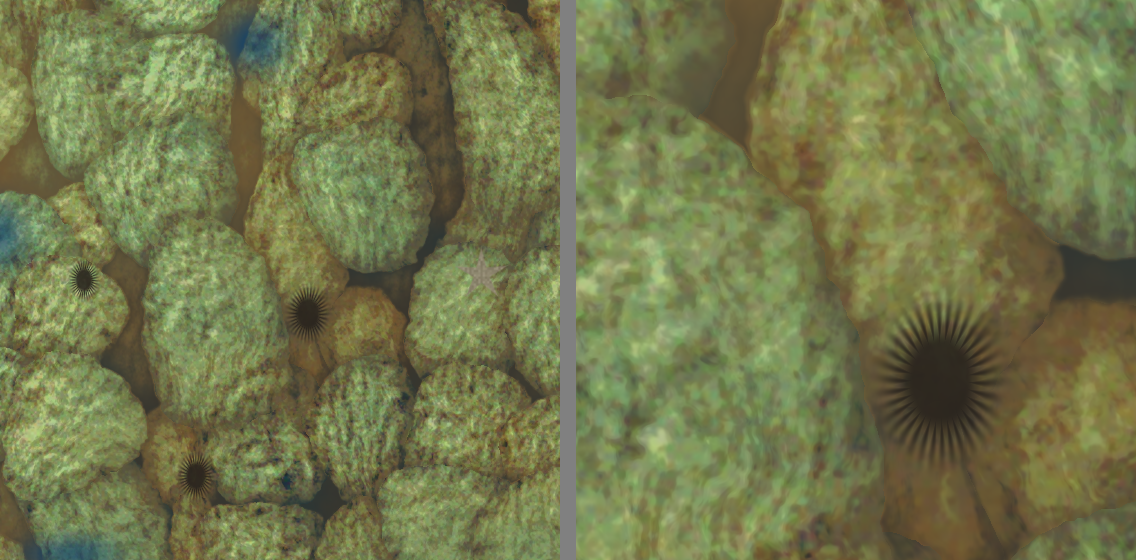
Left, the full canvas; right, a detail of the centre.
A three.js fragment shader for this texture:

```glsl
varying vec2 vUv;

float hash(vec2 p) {
  vec3 q = fract(p.xyx * vec3(0.1031, 0.1030, 0.0973));
  q += dot(q, q.yzx + 33.33);
  return fract((q.x + q.y) * q.z);
}

float noise(vec2 p) {
  vec2 cell = floor(p), f = fract(p);
  f = f * f * (3.0 - 2.0 * f);
  return mix(mix(hash(cell), hash(cell + vec2(1.0, 0.0)), f.x),
             mix(hash(cell + vec2(0.0, 1.0)), hash(cell + 1.0), f.x), f.y);
}

float fbm(vec2 p) {
  float sum = 0.0, weight = 0.5;
  for (int i = 0; i < 4; i++) {
    sum += weight * noise(p);
    p = mat2(1.6, 1.2, -1.2, 1.6) * p + 7.3;
    weight *= 0.55;
  }
  return sum;
}

mat2 rotation(float a) {
  return mat2(cos(a), sin(a), -sin(a), cos(a));
}

// Rounded, tapered boulder outline
float stoneDistance(vec2 q, vec2 halfSize, float taper) {
  q /= halfSize;
  q.x *= 1.0 + taper * q.y;
  vec2 w = pow(abs(q) + 0.0001, vec2(2.5));
  return (pow(w.x + w.y, 0.4) - 1.0) * halfSize.x;
}

// Colours from deep crevice to lit rock
vec3 rockColour(float tone) {
  vec3 c = mix(vec3(0.20, 0.21, 0.19), vec3(0.39, 0.34, 0.22), smoothstep(0.0, 0.22, tone));
  c = mix(c, vec3(0.47, 0.48, 0.28), smoothstep(0.22, 0.44, tone));
  c = mix(c, vec3(0.54, 0.59, 0.36), smoothstep(0.44, 0.62, tone));
  return mix(c, vec3(0.71, 0.77, 0.50), smoothstep(0.62, 0.92, tone));
}

float glow(vec2 p, vec2 size) {
  p /= size;
  return exp(-dot(p, p));
}

// Dark body with a fringe of thin spines
float urchin(vec2 p, float radius) {
  float angle = atan(p.y, p.x);
  float spines = 0.5 + 0.5 * cos(angle * 34.0 + 3.0 * noise(p * 40.0));
  float r = length(p) / radius;
  return max(1.0 - smoothstep(0.45, 0.85, r), spines * (1.0 - smoothstep(0.6, 1.3, r)));
}

float starfish(vec2 p) {
  float sector = 6.28318 / 5.0;
  float angle = mod(atan(p.y, p.x) + 0.3, sector) - 0.5 * sector;
  vec2 q = length(p) * vec2(cos(angle), abs(sin(angle)));
  float arm = q.y - 0.011 * (1.0 - q.x / 0.044);
  return 1.0 - smoothstep(-0.001, 0.003, arm);
}

void main() {
  vec2 p = vUv;
  vec2 warped = p + 0.055 * (vec2(noise(p * 7.0), noise(p * 7.0 + 40.0)) - 0.5)
                  + 0.022 * (vec2(fbm(p * 28.0), fbm(p * 28.0 + 70.0)) - 0.5);

  // Boulders piled in shuffled order, each shading those beneath
  float light = 0.16 + 0.22 * fbm(p * 14.0);
  float tint = 0.3;
  float cover = 0.0;
  vec2 grainPos = p;
  for (int i = 0; i < 42; i++) {
    float k = mod(float(i) * 17.0, 42.0);
    vec2 cell = vec2(mod(k, 7.0), floor(k / 7.0));
    float a = hash(cell + 3.1), b = hash(cell + 17.7), c = hash(cell + 51.3);
    vec2 centre = (cell + 0.5 + 0.7 * (vec2(a, b) - 0.5)) / vec2(7.0, 6.0) * 1.2 - 0.1;
    vec2 local = rotation((c - 0.5) * 0.95) * (warped - centre);
    vec2 halfSize = vec2(0.065 + 0.065 * b, 0.10 + 0.10 * a);
    float d = stoneDistance(local, halfSize, 0.7 * (a - 0.5));
    float face = 0.37 + 0.25 * smoothstep(0.0, -0.045, d) + 0.17 * (c - 0.5)
               + 0.05 * (local.y / halfSize.y - local.x / halfSize.x);
    float mask = smoothstep(0.003, -0.004, d);
    light *= 1.0 - 0.5 * exp(-max(d, 0.0) / 0.018);
    light = mix(light, face, mask);
    cover = max(cover, mask);
    if (mask > 0.5) {
      grainPos = local + cell;
      tint = b;
    }
  }

  // Pitted relief, long streaks and fine speckle
  float clarity = 0.55 + 0.6 * noise(p * 4.0 + 9.0);
  vec2 pits = grainPos * vec2(75.0, 48.0);
  float relief = fbm(pits) - fbm(pits + vec2(-0.5, 0.6));
  float streaks = fbm(grainPos * vec2(42.0, 13.0)) - 0.47;
  float speckle = noise(p * 250.0) - 0.5;
  float strength = clarity * smoothstep(0.05, 0.5, light);
  float tone = light + strength * (0.75 * relief + 0.32 * streaks + 0.2 * speckle);
  tone += 0.24 * (noise(p * 2.7 + 5.0) - 0.5);
  vec3 colour = rockColour(tone);

  // Teal and ochre patches with coloured flecks
  float hue = 0.6 * tint + 0.8 * fbm(p * 9.0 + 20.0) - 0.65;
  colour += hue * vec3(-0.13, 0.0, 0.07);
  colour += strength * 0.11 * (vec3(noise(p * 190.0), noise(p * 190.0 + 31.0),
                                    noise(p * 190.0 + 67.0)) - 0.5);

  // Blue water showing through the gaps
  float water = glow(p - vec2(0.46, 0.92), vec2(0.055, 0.05))
              + glow(p - vec2(0.0, 0.58), vec2(0.045, 0.06))
              + glow(p - vec2(0.13, 0.01), vec2(0.08, 0.035));
  colour = mix(colour, vec3(0.04, 0.25, 0.43), water * mix(0.95, 0.65, cover));

  // Urchins in the hollows
  for (int i = 0; i < 3; i++) {
    float n = float(i);
    vec2 centre = vec2(0.15 + 0.2 * n, 0.5 - 0.32 * mod(n, 2.0) - 0.03 * n);
    float body = urchin((p - centre) * vec2(1.15, 0.85), 0.028 + 0.006 * n);
    colour = mix(colour, vec3(0.15, 0.13, 0.11), 0.88 * body);
  }

  vec3 starColour = vec3(0.56, 0.52, 0.44) + 0.12 * speckle;
  colour = mix(colour, starColour, 0.9 * starfish(p - vec2(0.86, 0.51)));
  gl_FragColor = vec4(clamp(colour, 0.0, 1.0), 1.0);
}
```
